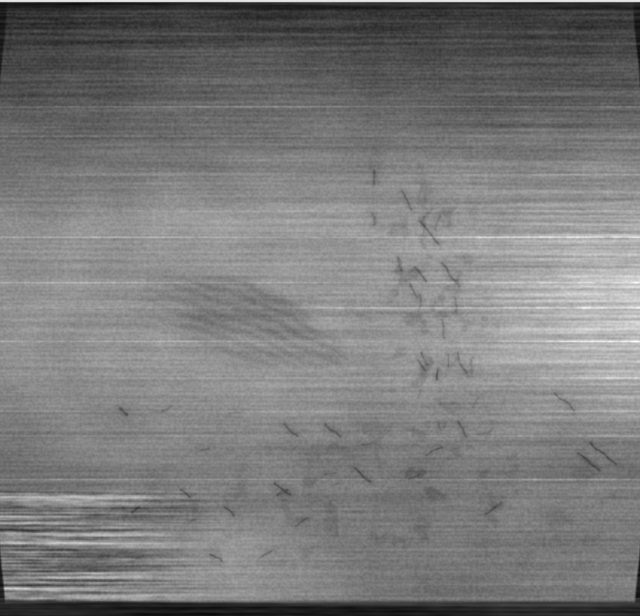
Reproduce this texture procedurally as a Shadertoy shader.

```glsl
// Worn grey metal sheet with horizontal rolling streaks, a ribbed stain and fine scratches.

#define TONE_TOP 0.24
#define TONE_MIDDLE 0.60
#define TONE_EDGE 0.11
#define STREAK_FINE 190.0
#define STREAK_BROAD 60.0
#define STREAK_CONTRAST 0.085
#define GRAIN_CONTRAST 0.055
#define HAIRLINES 12
#define HAIRLINE_WIDTH 0.0018
#define SCRATCHES 56
#define SCRATCH_DEPTH 0.13
#define STAIN_DEPTH 0.11

float hash(vec2 p) {
    vec3 q = fract(p.xyx * 0.1031);
    q += dot(q, q.yzx + 33.33);
    return fract((q.x + q.y) * q.z);
}

float cornerSlope(vec2 cell, vec2 offset) {
    float angle = 6.2832 * hash(cell);
    return dot(vec2(cos(angle), sin(angle)), offset);
}

float gradientNoise(vec2 p) {
    vec2 i = floor(p), f = p - i, e = vec2(1.0, 0.0);
    vec2 w = f * f * f * (f * (f * 6.0 - 15.0) + 10.0);
    float low = mix(cornerSlope(i, f), cornerSlope(i + e.xy, f - e.xy), w.x);
    float high = mix(cornerSlope(i + e.yx, f - e.yx), cornerSlope(i + e.xx, f - e.xx), w.x);
    return mix(low, high, w.y);
}

float blob(vec2 p, vec2 centre, vec2 radius) {
    vec2 d = (p - centre) / radius;
    return exp(-dot(d, d));
}

float segmentDistance(vec2 p, vec2 along) {
    return length(p - along * clamp(dot(p, along) / dot(along, along), -1.0, 1.0));
}

// Bright lines that run the full width, fading in and out
float hairlines(vec2 uv) {
    float light = 0.0;
    for (int i = 0; i < HAIRLINES; i++) {
        float k = float(i);
        float y = 0.19 + 0.66 * (k + hash(vec2(k, 7.0))) / float(HAIRLINES);
        float d = (uv.y - y) / HAIRLINE_WIDTH;
        float fade = 0.55 + 0.9 * gradientNoise(vec2(uv.x * 3.0, k * 5.3)) + 0.5 * gradientNoise(vec2(uv.x * 70.0, k * 9.7));
        light += exp(-d * d) * max(fade, 0.0) * mix(0.06, 0.25, hash(vec2(k, 3.0)));
    }
    return light;
}

// Short dark marks: a steep band right of the middle, slanted ones lower down
float scratches(vec2 uv) {
    float dark = 0.0;
    vec2 wobble = 0.006 * vec2(gradientNoise(uv * 45.0), gradientNoise(uv * 45.0 + 19.0));
    for (int i = 0; i < SCRATCHES; i++) {
        float k = float(i);
        vec2 r = vec2(hash(vec2(k, 11.0)), hash(vec2(k, 23.0)));
        float turn = hash(vec2(k, 31.0));
        bool steep = i % 2 == 0;
        vec2 centre = steep ? vec2(0.72 - 0.1 * r.y + 0.11 * (r.x - 0.5), 0.3 + 0.42 * r.y)
                            : vec2(0.18 + 0.8 * r.x, 0.09 + 0.27 * r.y);
        float angle = steep ? 1.1 + 1.2 * turn : (turn < 0.75 ? 0.1 + 0.8 * turn : -0.7);
        float size = mix(0.005, 0.024, r.x * turn + 0.2 * r.y);
        float d = segmentDistance(uv - centre + wobble, size * vec2(cos(angle), sin(angle)));
        dark += (0.35 + 0.65 * turn) * (exp(-d * d / 4e-6) + 0.35 * exp(-d * d / 6e-5));
    }
    return min(dark, 1.6);
}

// Soft oval with slanted ribs, crisper along its upper right rim
float stain(vec2 uv) {
    vec2 p = uv - vec2(0.375, 0.475);
    p.y += 0.22 * p.x + 0.9 * p.x * max(p.x, 0.0);
    float warp = gradientNoise(uv * 14.0);
    float r = length(p / vec2(0.165, 0.075)) + 0.14 * warp;
    float softness = mix(0.75, 0.25, smoothstep(-0.06, 0.06, p.y + 0.3 * p.x));
    float body = 1.0 - smoothstep(1.0 - softness, 1.0 + 0.3 * softness, r);
    float ribs = sin((p.y + 0.12 * p.x) * 330.0 + 4.0 * warp);
    return body * (0.75 + 0.22 * ribs + 0.5 * gradientNoise(uv * vec2(9.0, 22.0)));
}

void mainImage(out vec4 fragColor, in vec2 fragCoord) {
    vec2 uv = fragCoord / iResolution.xy;

    // Broad light, with glare at the right and a paler strip at the lower left
    float tone = mix(TONE_TOP, TONE_MIDDLE, clamp((0.98 - uv.y) / 0.36, 0.0, 1.0));
    tone -= 0.135 * (1.0 - smoothstep(0.2, 0.46, uv.y));
    tone -= 0.04 * (1.0 - smoothstep(0.0, 0.3, uv.x));
    float glare = blob(uv, vec2(1.02, 0.5), vec2(0.17, 0.13));
    float strip = (1.0 - smoothstep(0.198, 0.206, uv.y)) * (1.0 - smoothstep(0.05, 0.42, uv.x));
    tone += 0.2 * glare + 0.05 * strip + 0.12 * blob(uv, vec2(0.37, 0.08), vec2(0.13, 0.09));
    tone += 0.05 * gradientNoise(uv * vec2(3.0, 5.0)) + 0.04 * gradientNoise(uv * 13.0);

    // Rolling streaks
    float fine = gradientNoise(vec2(uv.x * 3.0, uv.y * STREAK_FINE));
    float broad = gradientNoise(vec2(uv.x * 1.7 + 40.0, uv.y * STREAK_BROAD));
    float broken = gradientNoise(vec2(uv.x * 30.0, uv.y * STREAK_FINE + 71.0));
    float streak = fine + 0.7 * broad + 0.35 * broken;
    float rightSide = blob(uv, vec2(1.0, 0.54), vec2(0.28, 0.2));
    float topSide = smoothstep(0.7, 1.0, uv.y);
    tone += streak * STREAK_CONTRAST * (0.75 + 0.5 * topSide + 1.3 * rightSide + 4.2 * strip);
    tone += hairlines(uv) * (0.7 + 0.8 * rightSide);

    // Wear and grain
    float smudge = smoothstep(0.12, 0.5, gradientNoise(uv * 28.0) + 0.4 * gradientNoise(uv * 75.0));
    float worn = blob(uv, vec2(0.67, 0.52), vec2(0.1, 0.22)) + 0.6 * blob(uv, vec2(0.6, 0.18), vec2(0.4, 0.12));
    tone -= 0.1 * smudge * worn + SCRATCH_DEPTH * scratches(uv) + STAIN_DEPTH * stain(uv);
    float grain = gradientNoise(uv * 210.0) + 0.6 * gradientNoise(uv * 110.0 + 50.0);
    tone += GRAIN_CONTRAST * grain;

    // Dark border, wedge-shaped sides and a bright sliver on top
    float inset = 0.012 * smoothstep(0.83, 1.0, uv.y) + 0.01 * (1.0 - smoothstep(0.0, 0.14, uv.y)) - 0.002;
    float side = smoothstep(-0.002, 0.003, min(uv.x, 1.0 - uv.x) - inset);
    float border = side * smoothstep(0.019, 0.027, uv.y) * (1.0 - 0.7 * smoothstep(0.978, 0.991, uv.y));
    tone = mix(TONE_EDGE + 3.0 * uv.y * (1.0 - step(0.03, uv.y)) + 0.12 * streak, tone, border);
    tone = mix(tone, 0.9, smoothstep(0.995, 0.998, uv.y));

    fragColor = vec4(vec3(clamp(tone, 0.04, 1.0)), 1.0);
}
```
